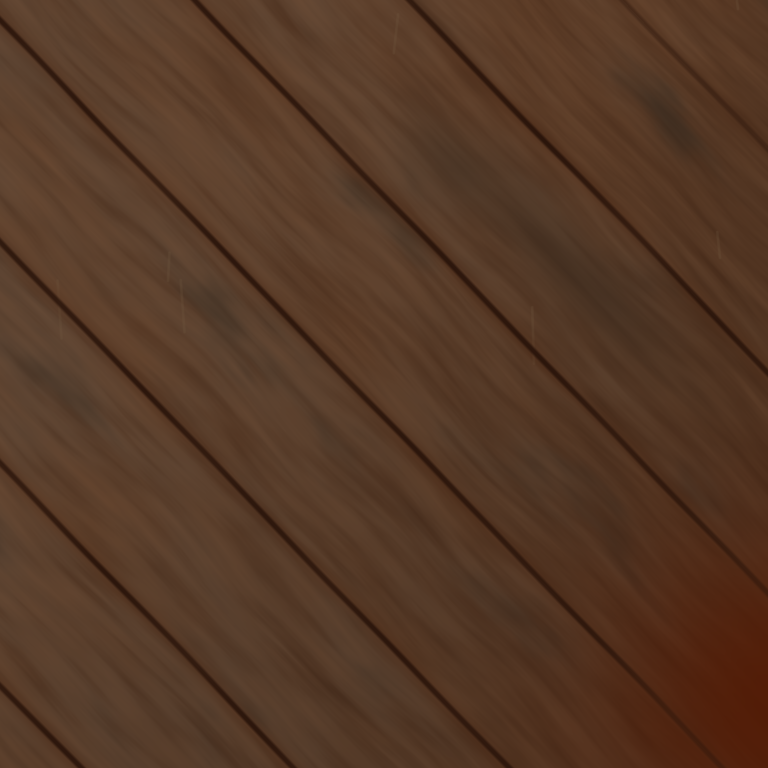
This texture is drawn by a three.js fragment shader. Its source:

```glsl
varying vec2 vUv;

const float SLOPE = 1.035;          // fall of the seams across the canvas
const float SPACING = 0.2885;       // vertical distance between seams
const float SEAM_OFFSET = 0.026;    // drop of the first seam from the top left
const float SEAM_HALF_WIDTH = 0.0058;

const vec3 WARM_BROWN = vec3(0.365, 0.243, 0.160);
const vec3 GREY_BROWN = vec3(0.352, 0.262, 0.196);
const vec3 RED_BROWN = vec3(0.325, 0.195, 0.115);
const vec3 STAIN = vec3(0.245, 0.185, 0.135);
const vec3 SEAM_DARK = vec3(0.150, 0.070, 0.035);
const vec3 SEAM_EDGE = vec3(0.300, 0.160, 0.080);
const vec3 GLOW_RED = vec3(0.325, 0.105, 0.020);
const vec3 SCRATCH = vec3(0.450, 0.360, 0.260);

float hash(float n) {
  return fract(sin(n * 12.9898) * 43758.5453);
}

vec2 gradient(vec2 cell) {
  float angle = 6.28318 * hash(dot(cell, vec2(1.0, 57.31)));
  return vec2(cos(angle), sin(angle));
}

// Gradient noise, roughly -0.7 to 0.7
float noise(vec2 p) {
  vec2 i = floor(p);
  vec2 f = fract(p);
  vec2 u = f * f * f * (f * (f * 6.0 - 15.0) + 10.0);
  vec2 e = vec2(1.0, 0.0);
  float low = mix(dot(gradient(i), f), dot(gradient(i + e), f - e), u.x);
  float high = mix(dot(gradient(i + e.yx), f - e.yx), dot(gradient(i + 1.0), f - 1.0), u.x);
  return mix(low, high, u.y);
}

float fbm(vec2 p) {
  float sum = 0.0;
  float amplitude = 0.6;
  for (int i = 0; i < 4; i++) {
    sum += amplitude * noise(p);
    p = p * 2.03 + 17.3;
    amplitude *= 0.5;
  }
  return sum;
}

// Soft elliptical spot with axes along and across the boards
float spot(vec2 p, vec2 center, vec2 radius) {
  vec2 d = (p - center) / radius;
  return exp(-dot(d, d));
}

float segmentDistance(vec2 p, vec2 a, vec2 b) {
  vec2 d = b - a;
  return length(p - a - d * clamp(dot(p - a, d) / dot(d, d), 0.0, 1.0));
}

// Board colour from grain streaks and broad patches
vec3 boardColor(vec2 grain, float id, vec2 uv) {
  vec2 shift = vec2(hash(id + 3.7), hash(id + 8.1)) * 23.0;
  vec2 p = grain + shift;
  p.y += 0.018 * noise(p * vec2(4.0, 9.0));
  float patches = fbm(p * vec2(3.2, 9.0));
  float streaks = fbm(p * vec2(4.5, 48.0));
  float fibres = noise(p * vec2(12.0, 150.0));
  float grey = 0.62 - 0.55 * uv.x + 1.1 * patches + 0.2 * (hash(id + 5.3) - 0.5);
  vec3 color = mix(WARM_BROWN, GREY_BROWN, clamp(grey, 0.0, 1.0));
  color = mix(color, RED_BROWN, clamp(0.45 * uv.x - 0.10 - 0.9 * streaks, 0.0, 0.8));
  color = mix(color, STAIN, 0.7 * smoothstep(0.12, 0.50, patches));
  return color * (1.0 + 0.16 * streaks + 0.035 * fibres);
}

// Few faint upright scratches
float scratches(vec2 uv) {
  float mark = 0.0;
  for (int i = 0; i < 7; i++) {
    float n = float(i) * 2.7 + 1.0;
    vec2 a = vec2(hash(n), 0.4 + 0.6 * hash(n + 0.4));
    vec2 b = a + vec2(0.012 * (hash(n + 0.8) - 0.5), 0.02 + 0.07 * hash(n + 1.2));
    mark += 1.0 - smoothstep(0.0005, 0.0028, segmentDistance(uv, a, b));
  }
  return min(mark, 1.0);
}

void main() {
  // Coordinates along and across the boards
  float slant = sqrt(1.0 + SLOPE * SLOPE);
  float along = (vUv.x - SLOPE * vUv.y) / slant;
  float across = (1.0 - vUv.y - SLOPE * vUv.x - SEAM_OFFSET) / slant;
  float boardWidth = SPACING / slant;
  float bent = across + 0.0025 * noise(vec2(along * 5.0, floor(across / boardWidth + 0.5) * 7.3));
  float board = bent / boardWidth;
  float seamId = floor(board + 0.5);
  float seamOffset = (board - seamId) * boardWidth;

  vec3 color = boardColor(vec2(along, across), floor(board), vUv);

  // Dark weathering on the board right of the middle
  vec2 grain = vec2(along, across);
  float weather = spot(grain, vec2(0.055, -0.31), vec2(0.20, 0.040));
  weather += 0.7 * spot(grain, vec2(-0.16, -0.29), vec2(0.07, 0.035));
  color = mix(color, STAIN, min(0.55 * weather, 0.75));

  // Light falls off toward the lower right
  color *= 1.03 - 0.14 * smoothstep(0.5, 1.6, vUv.x + 1.0 - vUv.y);
  color = mix(color, SCRATCH, 0.22 * scratches(vUv));

  // Red glow in the lower right corner
  float glow = spot(vUv, vec2(1.03, 0.08), vec2(0.23, 0.22));
  color = mix(color, GLOW_RED, 0.95 * glow);

  // Soft seams, fainter in the glow and at the upper right
  float wear = 0.88 + 0.25 * noise(vec2(along * 6.0, seamId * 3.1));
  float strength = wear * (1.0 - 0.75 * glow) * (1.0 - 0.5 * step(seamId, -2.5));
  float edge = exp(-pow(seamOffset / 0.012, 2.0));
  float core = 1.0 - smoothstep(0.0012, SEAM_HALF_WIDTH, abs(seamOffset));
  color = mix(color, SEAM_EDGE, 0.45 * edge * strength);
  color = mix(color, SEAM_DARK, 0.92 * core * strength);

  gl_FragColor = vec4(color, 1.0);
}
```
